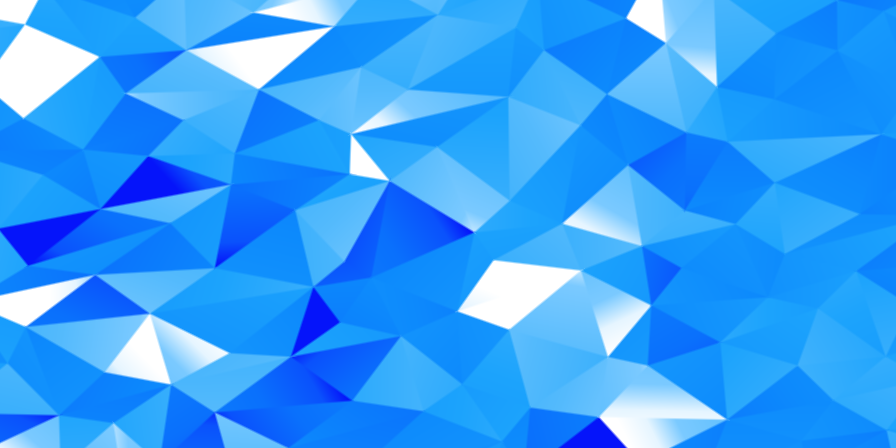
A Shadertoy shader for this background:

```glsl
#define ACROSS vec2(0.140, -0.062)   // lattice step down to the right
#define ALONG vec2(0.122, 0.102)     // lattice step up to the right
#define JITTER 0.60                  // vertex scatter, in lattice steps
#define PAIRING 0.45                 // chance that both halves of a cell match
#define CONTRAST 1.08
#define FACET_VARIATION 0.07
#define FACET_SLOPE 0.60             // tone change inside a facet
#define EDGE_SOFTNESS 0.005
#define SWELL 0.10                   // strength of the broad diagonal bands
#define SEED 37

// Integer hash, three values from 0 to 1
vec3 hash3(vec2 id, int salt) {
    uvec3 v = uvec3(ivec3(ivec2(id) + 512, salt + SEED));
    v = v * 1664525u + 1013904223u;
    v.x += v.y * v.z;
    v.y += v.z * v.x;
    v.z += v.x * v.y;
    v ^= v >> 16u;
    v.x += v.y * v.z;
    v.y += v.z * v.x;
    v.z += v.x * v.y;
    return vec3(v & 65535u) / 65535.0;
}

vec2 latticeVertex(vec2 id) {
    return mat2(ACROSS, ALONG) * (id + JITTER * (hash3(id, 0).xy - 0.5));
}

// Deep blue to white; w holds the position of each stop
vec3 blueRamp(float tone) {
    vec4 stops[9] = vec4[9](
        vec4(0.02, 0.08, 0.98, 0.00), vec4(0.04, 0.32, 0.99, 0.03),
        vec4(0.04, 0.44, 0.99, 0.10), vec4(0.05, 0.54, 0.99, 0.28),
        vec4(0.11, 0.64, 0.99, 0.56), vec4(0.33, 0.73, 0.99, 0.80),
        vec4(0.48, 0.79, 1.00, 0.90), vec4(0.90, 0.96, 1.00, 0.935),
        vec4(1.00, 1.00, 1.00, 0.97));
    vec3 colour = stops[0].rgb;
    for (int i = 1; i < 9; i++) {
        float t = (tone - stops[i - 1].w) / (stops[i].w - stops[i - 1].w);
        colour = mix(colour, stops[i].rgb, clamp(t, 0.0, 1.0));
    }
    return colour;
}

float bell(float x) {
    return exp(-x * x);
}

// Broad light and dark bands, with calmer areas at the top and right
float shapeTone(float tone, vec2 centre) {
    float s = dot(centre, vec2(0.887, -0.462)) - 0.917;
    float calm = smoothstep(1.35, 1.70, centre.x);
    float haze = bell(length(centre - vec2(1.08, 0.86)) / 0.27);
    tone = 0.5 + (tone - 0.5) * CONTRAST;
    tone = mix(tone, 0.45, 0.55 * calm);
    tone = mix(tone, 0.72, 0.65 * haze);
    return tone + SWELL * (bell(s / 0.1) - bell((s - 0.2) / 0.1));
}

// Distance inside the edge ab, for counterclockwise corners
float edgeDistance(vec2 p, vec2 a, vec2 b) {
    vec2 e = b - a;
    return dot(p - a, vec2(-e.y, e.x)) / max(length(e), 1e-5);
}

// Adds one facet: colour in rgb, coverage in w
void addFacet(inout vec4 total, vec2 p, vec2 a, vec2 b, vec2 c, vec2 id, int side) {
    float inside = min(edgeDistance(p, a, b),
                   min(edgeDistance(p, b, c), edgeDistance(p, c, a)));
    float softness = max(EDGE_SOFTNESS, 1.0 / iResolution.y);
    float cover = clamp(0.5 + inside / softness, 0.0, 1.0);
    if (cover <= 0.0) return;

    vec3 cell = hash3(id, 1);
    vec3 facet = hash3(id, 2 + side);
    vec2 centre = (a + b + c) / 3.0;
    float tone = cell.x < PAIRING ? cell.y : facet.x;
    tone = shapeTone(tone, centre) + FACET_VARIATION * (facet.y - 0.5);
    float angle = 6.2832 * facet.z;
    tone += FACET_SLOPE * dot(p - centre, vec2(cos(angle), sin(angle)));
    total += cover * vec4(blueRamp(tone), 1.0);
}

void mainImage(out vec4 fragColor, in vec2 fragCoord) {
    vec2 p = fragCoord / iResolution.y;
    vec2 home = floor(inverse(mat2(ACROSS, ALONG)) * p);
    vec4 total = vec4(0.0);

    // Each lattice cell is cut into two facets along a random diagonal
    for (int y = -1; y <= 1; y++) {
        for (int x = -1; x <= 1; x++) {
            vec2 id = home + vec2(x, y);
            vec2 a = latticeVertex(id);
            vec2 b = latticeVertex(id + vec2(1, 0));
            vec2 c = latticeVertex(id + vec2(1, 1));
            vec2 d = latticeVertex(id + vec2(0, 1));
            if (hash3(id, 1).z < 0.5) {
                addFacet(total, p, a, b, c, id, 0);
                addFacet(total, p, a, c, d, id, 1);
            } else {
                addFacet(total, p, a, b, d, id, 0);
                addFacet(total, p, b, c, d, id, 1);
            }
        }
    }
    vec3 colour = total.w > 0.0 ? total.rgb / total.w : blueRamp(0.5);
    fragColor = vec4(colour, 1.0);
}
```
